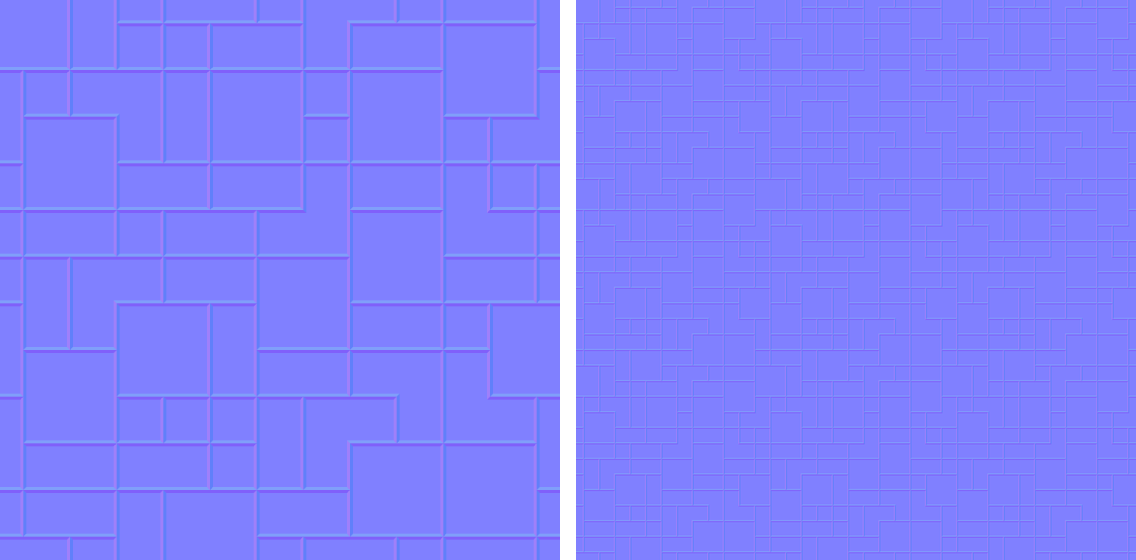
Left, the tile; right, the same tile 3 across and 3 down.
Give the GLSL for this texture map, as a three.js fragment shader.

```glsl
varying vec2 vUv;

const float GRID = 12.0;           // cells across and up
const vec2 GRID_SHIFT = vec2(0.5); // joints sit half a cell off the border
const float BEVEL = 0.0615;        // bevel width, in cells
const float TILT = 0.122;          // slope of the bevel in red and green
const float BEVEL_BLUE = 0.98;
const vec3 FLAT_NORMAL = vec3(0.5, 0.5, 1.0);
const float SOFTNESS = 0.0234;     // width of the edge smoothing, in cells
const int TAPS = 3;                // smoothing taps per axis
const float SEED = 3.7;

// Random height of the slab anchored at a cell, wrapping at the border
float slabHeight(vec2 anchor) {
  vec2 wrapped = floor(mod(anchor + 0.5, GRID));
  return fract(sin(dot(wrapped, vec2(127.1, 311.7)) + SEED) * 4375.85);
}

// Every anchor lays a 2x2 slab; the highest one covers the cell.
// Overlaps leave squares, L shapes, bars and single cells.
float topSlab(vec2 cell) {
  return max(
    max(slabHeight(cell), slabHeight(cell - vec2(1.0, 0.0))),
    max(slabHeight(cell - vec2(0.0, 1.0)), slabHeight(cell - vec2(1.0))));
}

bool differs(float a, float b) {
  return abs(a - b) > 0.00001;
}

vec3 slabNormal(vec2 p) {
  vec2 cell = floor(p);
  vec2 fromCentre = p - cell - 0.5;
  vec2 side = sign(fromCentre);
  vec2 depth = 0.5 - abs(fromCentre);
  if (min(depth.x, depth.y) > BEVEL) return FLAT_NORMAL;

  // Joints towards the nearest neighbours
  float own = topSlab(cell);
  bool jointX = differs(own, topSlab(cell + vec2(side.x, 0.0)));
  bool jointY = differs(own, topSlab(cell + vec2(0.0, side.y)));
  bool onX = jointX && depth.x < BEVEL;
  bool onY = jointY && depth.y < BEVEL;

  if (onX && onY) {
    // Outer corner, mitred
    onX = depth.x < depth.y;
    onY = !onX;
  } else if (!jointX && !jointY && max(depth.x, depth.y) < BEVEL
             && differs(own, topSlab(cell + side))) {
    // Inner corner of an L shape, mitred the other way
    onX = depth.x > depth.y;
    onY = !onX;
  }

  if (onX) return vec3(0.5 + TILT * side.x, 0.5, BEVEL_BLUE);
  if (onY) return vec3(0.5, 0.5 - TILT * side.y, BEVEL_BLUE);
  return FLAT_NORMAL;
}

void main() {
  vec2 p = vUv * GRID + GRID_SHIFT;

  // Average a small square of taps to smooth the edges
  vec3 sum = vec3(0.0);
  for (int j = 0; j < TAPS; j++) {
    for (int i = 0; i < TAPS; i++) {
      vec2 tap = (vec2(float(i), float(j)) + 0.5) / float(TAPS) - 0.5;
      sum += slabNormal(p + tap * SOFTNESS);
    }
  }
  gl_FragColor = vec4(sum / float(TAPS * TAPS), 1.0);
}
```
